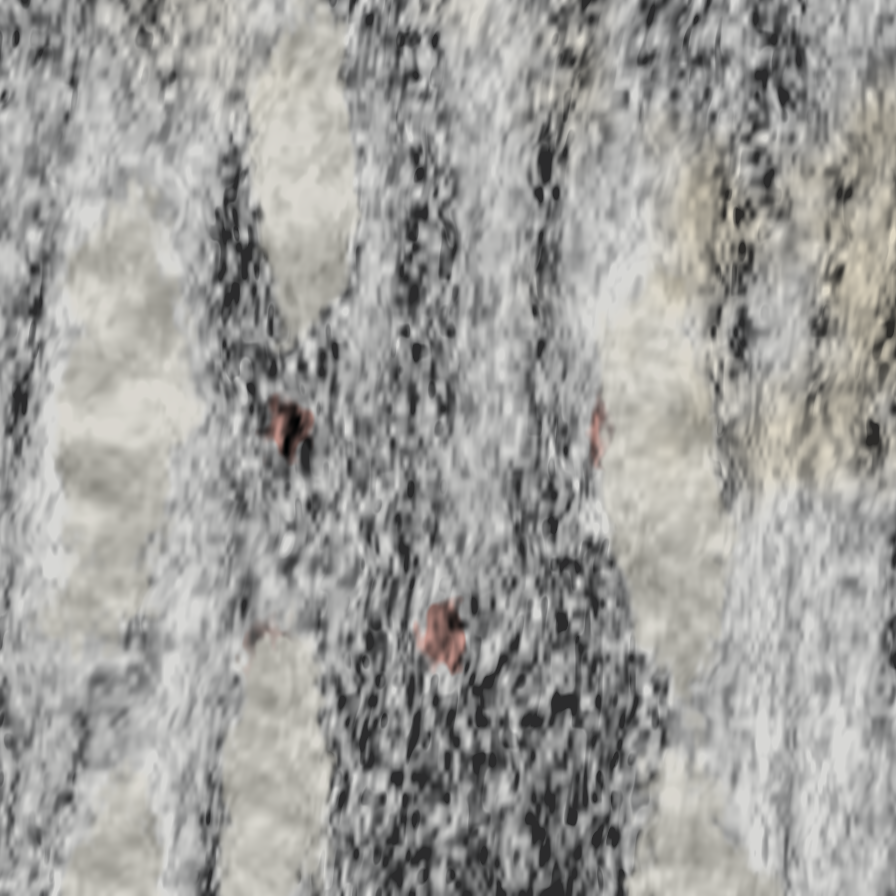
Give the GLSL for this texture, as a three.js fragment shader.

```glsl
#define BAND_SCALE vec2(10.0, 1.5)
#define GRAIN_SCALE vec2(92.0, 46.0)
#define BAND_CONTRAST 0.62
#define GRAIN_CONTRAST 1.0
#define MATRIX_TONE 0.60
#define FELDSPAR vec3(0.745, 0.738, 0.705)
#define GARNET vec3(0.38, 0.27, 0.25)
#define OCHRE vec3(1.04, 1.0, 0.91)
#define AUGEN_COUNT 6
#define GARNET_COUNT 4

varying vec2 vUv;

float hash(vec2 p) {
  vec3 q = fract(vec3(p.xyx) * 0.1031);
  q += dot(q, q.yzx + 33.33);
  return fract((q.x + q.y) * q.z);
}

float noise(vec2 p) {
  vec2 cell = floor(p);
  vec2 f = fract(p);
  f = f * f * (3.0 - 2.0 * f);
  float low = mix(hash(cell), hash(cell + vec2(1.0, 0.0)), f.x);
  float high = mix(hash(cell + vec2(0.0, 1.0)), hash(cell + vec2(1.0, 1.0)), f.x);
  return mix(low, high, f.y);
}

float fbm(vec2 p) {
  float sum = 0.0;
  float weight = 0.53;
  for (int i = 0; i < 4; i++) {
    sum += weight * noise(p);
    p = p * 2.03 + vec2(17.3, 9.1);
    weight *= 0.5;
  }
  return sum;
}

// Staggered columns of lens-shaped crystals; xy is the offset, z the radius ratio
vec3 augen(vec2 p, float index) {
  float column = mod(index, 3.0);
  float row = floor(index / 3.0);
  float odd = mod(column, 2.0);
  float size = 0.85 + 0.3 * hash(vec2(index, 4.7));
  vec2 jitter = vec2(hash(vec2(index, 1.3)), hash(vec2(index, 8.9))) - 0.5;
  vec2 center = vec2(0.13 + 0.31 * column - 0.12 * odd, 0.5 - 0.62 * row + 0.34 * odd);
  center += jitter * vec2(0.05, 0.08) - vec2(0.0, 0.16 * odd * row);
  vec2 radius = size * vec2(0.082, 0.25) * mix(1.0, 0.70, odd);
  vec2 offset = p - center;
  offset.x -= 0.2 * (hash(vec2(index, 6.1)) - 0.5) * offset.y;
  vec2 ratio = abs(offset / radius);
  float lens = pow(pow(ratio.x, 2.4) + pow(ratio.y, 2.0), 0.45);
  return vec3(offset, lens);
}

void main() {
  // Gently wavering, steep foliation
  vec2 p = vUv;
  vec2 flow = p;
  flow.x += 0.06 * (noise(p * vec2(3.0, 2.5) + 5.0) - 0.5) - 0.08 * (p.y - 0.5);
  float edgeNoise = fbm(p * vec2(22.0, 13.0) + 31.0) - 0.5;
  float crumble = noise(p * vec2(95.0, 60.0) + 19.0) - 0.5;

  // Crystal cover, and bands bending around it
  float cover = 0.0;
  float halo = 0.0;
  for (int i = 0; i < AUGEN_COUNT; i++) {
    vec3 crystal = augen(p, float(i));
    float ratio = crystal.z + 0.9 * edgeNoise + 0.15 * crumble;
    cover = max(cover, 1.0 - smoothstep(0.78, 1.04, ratio));
    halo = max(halo, 1.0 - smoothstep(0.85, 1.4, ratio));
    flow.x -= 0.4 * crystal.x * exp(-crystal.z * crystal.z);
  }

  // Pale and dark layers drawn out into long streaks
  vec2 layerPoint = flow + vec2(0.010 * edgeNoise, 0.0);
  float band = 0.42 * noise(layerPoint * BAND_SCALE + 3.0);
  band += 0.40 * noise(layerPoint * BAND_SCALE * vec2(2.5, 1.9) + 14.0);
  band += 0.18 * noise(layerPoint * BAND_SCALE * vec2(5.2, 4.5) + 25.0);
  band += 0.30 * (fbm(p * vec2(8.0, 5.0) + 47.0) - 0.5);

  // Elongated mineral grains, dark ones stronger than pale ones
  float lean = 0.010 * (noise(p * vec2(30.0, 22.0) + 8.0) - 0.5);
  vec2 grainPoint = vec2(flow.x + lean, p.y);
  float coarse = noise(grainPoint * GRAIN_SCALE);
  float fine = noise(grainPoint * GRAIN_SCALE * vec2(1.9, 1.8) + 40.0);
  float grain = 0.56 * coarse + 0.44 * fine - 0.5;
  float pale = smoothstep(0.42, 0.64, band);
  float skewed = grain - 0.3 * max(grain, 0.0);
  float tone = MATRIX_TONE + BAND_CONTRAST * (band - 0.5) + 0.05 * halo;
  tone += GRAIN_CONTRAST * skewed * mix(1.15, 0.50, pale);

  // Mica flecks gather in the dark layers
  float fleck = noise(grainPoint * vec2(105.0, 46.0) + 71.0);
  tone -= 0.20 * smoothstep(0.60, 0.84, fleck) * (1.0 - smoothstep(0.38, 0.62, band));
  tone = clamp(tone, 0.17, 0.84);
  vec3 color = tone * mix(vec3(0.985, 1.0, 1.02), vec3(1.005, 1.003, 0.988), tone);

  // Cloudy feldspar with faint cross shading
  float cloud = fbm(p * vec2(10.0, 17.0) + 12.0) - 0.5;
  float cleavage = noise(vec2(p.x * 14.0, p.y * 60.0 + p.x * 12.0)) - 0.5;
  vec3 feldspar = FELDSPAR + 0.40 * cloud + 0.05 * cleavage + 0.22 * grain;
  color = mix(color, min(feldspar, vec3(0.85, 0.84, 0.81)), cover * 0.94);

  // Few crumbly garnets
  for (int i = 0; i < GARNET_COUNT; i++) {
    float k = float(i);
    vec2 center = vec2(0.32 + 0.19 * mod(k, 3.0), 0.54 - 0.26 * mod(k, 2.0));
    center += 0.06 * (vec2(hash(vec2(k, 2.9)), hash(vec2(k, 7.7))) - 0.5);
    float radius = mix(0.018, 0.034, hash(vec2(k, 5.3)));
    float ratio = length((p - center) * vec2(1.15, 0.75)) / radius;
    ratio += 2.2 * edgeNoise + 0.9 * crumble;
    float spot = (1.0 - smoothstep(0.5, 1.15, ratio)) * (1.0 - cover);
    color = mix(color, GARNET * (1.0 + 2.6 * grain), 0.85 * spot);
  }

  // Weathering stain toward the upper right
  float stain = smoothstep(0.45, 0.75, fbm(p * vec2(5.0, 4.0) + 60.0));
  stain *= smoothstep(0.9, 1.6, p.x + p.y);
  color *= mix(vec3(1.0), OCHRE, stain);
  gl_FragColor = vec4(color, 1.0);
}
```
